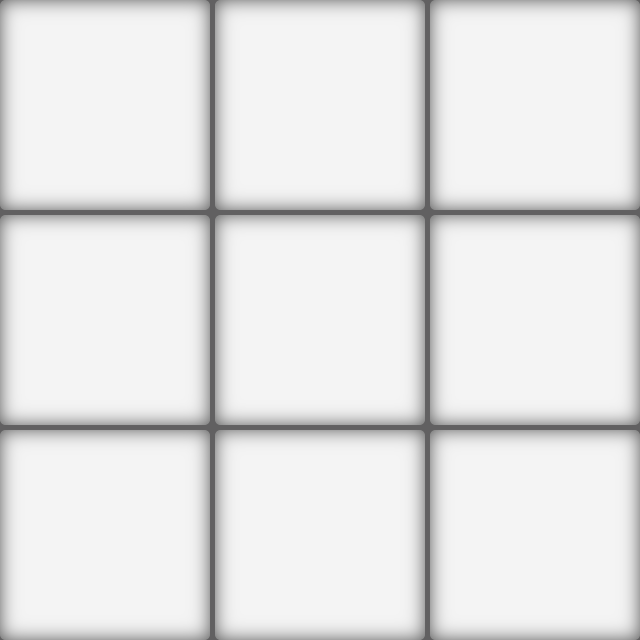
Give the GLSL for this pattern, as a three.js fragment shader.

```glsl
// Three by three glazed white tiles with rounded corners on dark grey grout.
// Each tile is a rounded-box distance, shaded by a soft Gaussian shadow that
// falls inward from its four sides; grout lies only between the tiles.

varying vec2 vUv;

// Signed distance to a rounded box centred on the origin.
float roundedBox(vec2 p, vec2 halfSize, float radius) {
  vec2 q = abs(p) - halfSize + radius;
  return length(max(q, 0.0)) + min(max(q.x, q.y), 0.0) - radius;
}

// Gaussian cumulative curve: 0.5 at zero, rising to 1.
vec2 gaussianStep(vec2 x) {
  return 1.0 / (1.0 + exp(-1.5976 * x - 0.0706 * x * x * x));
}

void main() {
  // Tiles touch the canvas border, so three tiles and two gaps span it.
  float gap = 1.0 / 128.0;
  float tileSize = (1.0 - 2.0 * gap) / 3.0;
  float period = tileSize + gap;
  vec2 local = mod(vUv + 0.5 * gap, period) - 0.5 * period;

  // Blurred inner shadow, deepest at the corners.
  vec2 inset = 0.5 * tileSize - abs(local);
  vec2 light = gaussianStep(inset / 0.0143);
  float shadow = 1.0 - light.x * light.y;
  vec3 glaze = vec3(0.957 - 0.63 * shadow);

  // Smooth tile edge over the grout.
  vec3 grout = vec3(0.38, 0.376, 0.38);
  float edge = roundedBox(local, vec2(0.5 * tileSize), 0.0085);
  float tileMask = 1.0 - smoothstep(-0.0009, 0.0009, edge);

  gl_FragColor = vec4(mix(grout, glaze, tileMask), 1.0);
}
```
